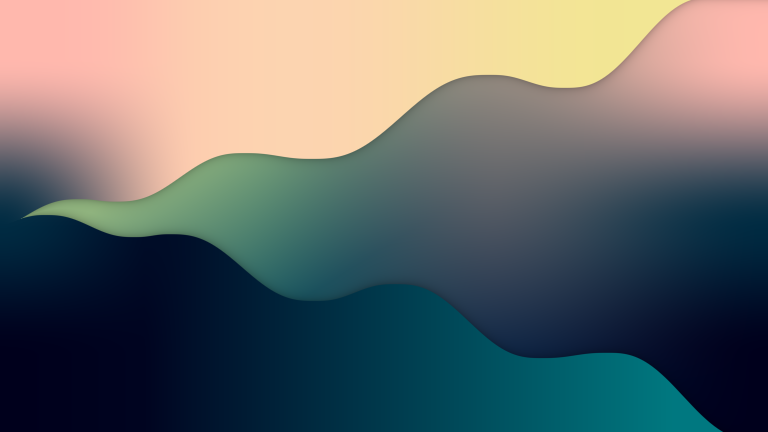
Reproduce this background procedurally as a WebGL 2 fragment shader.

```glsl
#version 300 es
precision highp float;
// Wavy green-to-dusk ribbon widening across a warm sky and a deep teal sea.

uniform vec2 u_resolution;
out vec4 fragColor;

const int KNOTS = 9;
const vec3 PINK = vec3(1.0, 0.72, 0.68);

// Crests and troughs of the ribbon borders, on a 16 by 9 canvas
const vec2 UPPER[KNOTS] = vec2[](
    vec2(-0.75, 4.06), vec2(1.67, 4.85), vec2(2.4, 4.8),
    vec2(5.1, 5.81), vec2(6.5, 5.69), vec2(10.21, 7.44),
    vec2(11.77, 7.17), vec2(14.9, 9.06), vec2(17.0, 9.06));
const vec2 LOWER[KNOTS] = vec2[](
    vec2(0.0, 4.39), vec2(0.94, 4.52), vec2(2.81, 4.06),
    vec2(3.54, 4.12), vec2(6.56, 2.73), vec2(8.23, 3.08),
    vec2(11.29, 1.54), vec2(12.65, 1.65), vec2(15.83, -0.17));

// Smooth wave whose slope is flat at every knot
float wave(vec2 knots[KNOTS], float x) {
    float y = knots[0].y;
    for (int i = 0; i < KNOTS - 1; i++) {
        vec2 span = knots[i + 1] - knots[i];
        float t = clamp((x - knots[i].x) / span.x, 0.0, 1.0);
        y += span.y * t * t * t * (10.0 + t * (6.0 * t - 15.0));
    }
    return y;
}

// Approximate signed distance, positive above the wave
float aboveWave(vec2 knots[KNOTS], vec2 p) {
    float slope = (wave(knots, p.x + 0.02) - wave(knots, p.x - 0.02)) / 0.04;
    return (p.y - wave(knots, p.x)) / sqrt(1.0 + slope * slope);
}

// Vertical fade from pink to navy, seen at both sides of the canvas
vec3 sideFade(float y) {
    vec3 color = mix(vec3(0.0, 0.0, 0.11), vec3(0.0, 0.17, 0.26), smoothstep(1.6, 4.5, y));
    return mix(color, PINK, smoothstep(4.2, 7.8, y));
}

vec3 skyColor(float x) {
    vec3 color = mix(PINK, vec3(0.99, 0.83, 0.69), smoothstep(0.0, 6.0, x));
    return mix(color, vec3(0.95, 0.9, 0.58), smoothstep(6.0, 13.0, x));
}

vec3 seaColor(float x) {
    return mix(vec3(0.0, 0.02, 0.13), vec3(0.0, 0.47, 0.5), clamp((x - 3.0) / 11.0, 0.0, 1.0));
}

vec3 ribbonColor(vec2 p) {
    float diagonal = clamp((p.x - 1.6 * p.y + 5.44) / 7.3, 0.0, 1.0);
    vec3 green = mix(vec3(0.57, 0.71, 0.5), vec3(0.09, 0.34, 0.38), diagonal);
    vec3 dusk = mix(vec3(0.1, 0.18, 0.29), vec3(0.55, 0.52, 0.49), (p.y - 2.1) / 4.9);
    vec3 color = mix(green, dusk, smoothstep(5.0, 10.6, p.x));
    return mix(color, sideFade(p.y), smoothstep(10.0, 16.0, p.x));
}

void main() {
    vec2 p = gl_FragCoord.xy / u_resolution * vec2(16.0, 9.0);
    float blur = 0.7 * 9.0 / u_resolution.y;
    float top = aboveWave(UPPER, p);
    float bottom = aboveWave(LOWER, p);

    // Sky and sea, both dissolving into the left side fade
    float isSky = smoothstep(-blur, blur, top + bottom);
    vec3 backdrop = mix(seaColor(p.x), skyColor(p.x), isSky);
    vec3 color = mix(sideFade(p.y), backdrop, smoothstep(0.0, 4.2, p.x));

    // Ribbon with a soft shadow inside its borders
    float inside = min(-top, bottom);
    vec3 ribbon = ribbonColor(p) * (1.0 - 0.22 * exp(-max(inside, 0.0) * 11.0));
    color = mix(color, ribbon, smoothstep(-blur, blur, inside));

    fragColor = vec4(color, 1.0);
}
```
